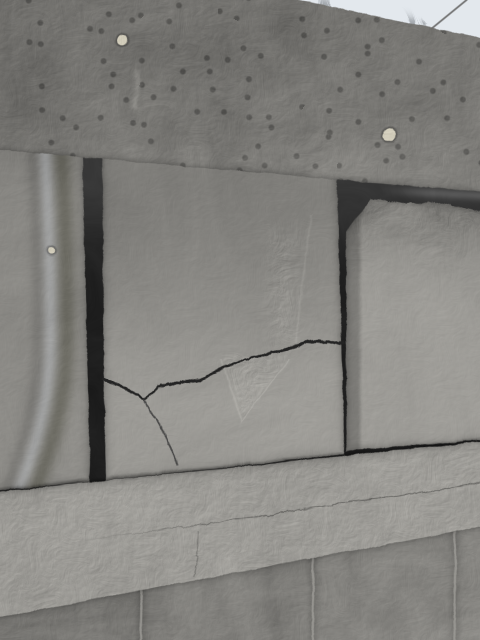
Give the GLSL for this texture, as a WebGL 2 fragment shader.

```glsl
#version 300 es
precision highp float;
uniform vec2 u_resolution;
out vec4 fragColor;

vec2 hash2(vec2 c) {
  vec3 q = fract(c.xyx * vec3(0.1031, 0.103, 0.0973));
  q += dot(q, q.yzx + 33.33);
  return fract((q.xx + q.yz) * q.zy);
}

// Distance to the nearest cell point, and its random value
vec2 cells(vec2 p) {
  vec2 best = vec2(9.0, 0.0);
  for (int i = 0; i < 9; i++) {
    vec2 c = floor(p) + vec2(i % 3, i / 3) - 1.0, r = hash2(c);
    float d = length(c + r - p);
    if (d < best.x) best = vec2(d, fract(r.x * 7.0 + r.y * 5.0));
  }
  return best;
}

// Layered, rotated sines
float stains(vec2 p) {
  float sum = 0.0, amp = 0.5;
  for (int i = 0; i < 6; i++) {
    p = mat2(0.8, 0.6, -0.6, 0.8) * p + 1.7;
    p += 0.6 * sin(p.yx * 1.3);
    sum += amp * sin(p.x) * cos(p.y);
    amp *= 0.68;
    p *= 1.75;
  }
  return sum;
}

float relief(vec2 p) {
  return 0.5 * cells(p * 48.0).x + 0.35 * cells(p * 115.0).x + 0.5 * stains(p * 60.0);
}

float segment(vec2 p, vec2 a, vec2 b) {
  vec2 e = b - a;
  return length(p - a - e * clamp(dot(p - a, e) / dot(e, e), 0.0, 1.0));
}

float cover(float d) {
  float w = 0.9 / u_resolution.y;
  return smoothstep(-w, w, d);
}

float band(float d, float width) { return exp(-d * d / (width * width)); }

// Lays a warm grey stone with a darker rim over the colour below
vec3 lay(vec3 under, vec3 stone, float d) {
  stone *= vec3(1.0, 0.99, 0.96) * (1.0 - 0.22 * exp(-max(d, 0.0) * 190.0));
  return mix(under, stone, cover(d));
}

void main() {
  vec2 p = gl_FragCoord.xy / u_resolution * vec2(0.75, 1.0);
  vec2 rough = vec2(stains(p * 55.0), stains(p.yx * 50.0 + 8.0));
  vec2 q = p + 0.0018 * rough, k = p + 0.0032 * rough;
  float blotch = stains(p * 11.0), fine = stains(p * 34.0 + 3.0);
  float bump = relief(p + vec2(-0.0015, 0.002)) - relief(p);

  // Dark gaps
  vec3 col = vec3(0.12 + 0.1 * smoothstep(0.55, 0.74, p.y) + 0.02 * fine);
  col += 0.13 * band(p.y - 0.732 + 0.05 * p.x, 0.008) * smoothstep(0.58, 0.68, p.x);

  // Left block with a pale ridge and a brown groove
  float d = min(0.146 - 0.022 * q.y - q.x, q.y - 0.234 - 0.092 * q.x);
  float across = p.x - 0.079 + 0.9 * pow(max(0.47 - p.y, 0.0), 2.0) + 0.12 * pow(max(p.y - 0.5, 0.0), 2.0);
  vec3 stone = vec3(0.55 + 0.03 * blotch + 0.045 * bump - 0.05 * smoothstep(0.68, 0.76, p.y));
  stone += vec3(0.09, 0.1, 0.12) * band(across, 0.011) - 0.06 * band(across + 0.02, 0.011);
  stone -= vec3(0.12, 0.12, 0.14) * band(across - 0.025, 0.015);
  col = lay(col, stone, d);

  // Middle block with a flaked patch above and below the crack
  d = min(q.x - 0.168 + 0.012 * q.y, 0.545 - 0.025 * q.y - q.x);
  d = min(d, q.y - 0.231 - 0.11 * q.x);
  float flake = min(min(0.485 - q.x, q.x - 0.4), min(q.y - 0.44, 0.66 - q.y));
  float chip = min(q.x - 0.352 - 0.33 * (0.42 - q.y), q.y - 0.342 - 1.32 * (q.x - 0.378));
  chip = min(chip, 0.45 - q.y);
  float scuff = max(smoothstep(0.0, 0.045, flake), smoothstep(0.0, 0.008, chip));
  stone = vec3(mix(0.61, 0.49, smoothstep(0.35, 0.74, p.y)) + 0.05 * (p.x - 0.35) + 0.022 * blotch);
  stone += (0.045 + 0.1 * scuff) * bump + 0.018 * scuff + 0.05 * band(chip, 0.002) * step(q.y, 0.44);
  stone += 0.035 * band(q.x - 0.406 - 0.12 * q.y, 0.002) * step(abs(q.y - 0.565), 0.1);
  col = lay(col, stone, d);

  // Main crack as one chain, with a falling branch
  vec2 chain[8] = vec2[8](vec2(0.163, 0.409), vec2(0.195, 0.394), vec2(0.224, 0.376), vec2(0.247, 0.397),
    vec2(0.313, 0.405), vec2(0.352, 0.428), vec2(0.482, 0.466), vec2(0.537, 0.465));
  float crack = 1.0;
  for (int i = 0; i < 7; i++) crack = min(crack, segment(k, chain[i], chain[i + 1]));
  float fall = min(segment(k, chain[2], vec2(0.25, 0.338)), segment(k, vec2(0.25, 0.338), vec2(0.279, 0.274)));
  col = mix(col, vec3(0.14), cover(0.0022 + 0.0008 * fine - crack));
  col = mix(col, vec3(0.25), 0.9 * cover(0.0013 - fall));

  // Right block with a broken crest and a shaded flank
  d = min(q.x - 0.541, 0.688 - 0.16 * max(p.x - 0.64, 0.0) + 0.006 * fine - q.y);
  d = min(d, min(0.6 * (0.637 + 1.39 * (q.x - 0.541) - q.y), q.y - 0.251 - 0.082 * q.x));
  float broken = smoothstep(0.56, 0.68, p.y + 0.05 * blotch + 0.25 * (p.x - 0.68));
  stone = vec3(0.61 - 0.05 * smoothstep(0.5, 0.7, p.y) + 0.022 * blotch + 0.05 * bump);
  stone -= broken * (0.06 + 0.07 * fine - 0.08 * bump);
  col = lay(col, stone * (0.8 + 0.2 * smoothstep(0.558, 0.568, q.x)), d);

  // Upper beam, pitted and stained
  d = q.y - 0.766 + 0.088 * q.x;
  vec2 pit = cells(p * 38.0);
  stone = vec3(0.44 + 0.05 * p.x + 0.04 * blotch + 0.025 * fine + 0.08 * bump + 0.035 * band(d, 0.03));
  stone -= 0.12 * smoothstep(0.24, 0.1, pit.x) * step(0.72, pit.y);
  stone += 0.08 * band(segment(k, vec2(0.21, 0.835), vec2(0.215, 0.885)), 0.005);
  col = lay(col, stone, d);

  // Lower slab and its hairlines
  d = 0.232 + 0.104 * q.x - q.y;
  stone = vec3(0.615 + 0.018 * blotch + 0.02 * fine + 0.12 * bump);
  stone -= 0.17 * band(k.y - 0.135 - 0.146 * k.x, 0.0012) * smoothstep(0.05, 0.45, p.x);
  stone -= 0.12 * band(segment(k, vec2(0.309, 0.17), vec2(0.305, 0.1)), 0.0012);
  col = lay(col * (1.0 - 0.3 * smoothstep(-0.008, 0.0, d)), stone, d);

  // Bottom row with pale joints
  float joint = min(abs(q.x - 0.221), min(abs(q.x - 0.489), abs(q.x - 0.711)));
  stone = vec3(0.475 + 0.06 * p.x + 0.045 * blotch + 0.03 * fine + 0.07 * bump - 0.07 * band(joint, 0.008));
  stone = mix(stone, vec3(0.63), 0.75 * cover(0.0018 - joint));
  col = lay(col, stone, 0.036 + 0.188 * q.x - q.y);

  // White corner with a dark seam
  d = q.y - 1.0 + 0.21 * (q.x - 0.469);
  stone = vec3(0.89, 0.91, 0.93) - 0.25 * smoothstep(0.1, 0.5, fine) * band(d, 0.012);
  stone = mix(stone, vec3(0.45), cover(0.0014 - segment(p, vec2(0.674, 0.955), vec2(0.729, 1.0))));
  col = mix(col, stone, cover(d));

  // Loose pale chips
  d = min(length(q - vec2(0.191, 0.937)) - 0.008, length(q - vec2(0.609, 0.79)) - 0.01);
  d = min(d, length(q - vec2(0.08, 0.608)) - 0.005);
  col *= 1.0 - 0.3 * smoothstep(0.005, 0.0, d);
  fragColor = vec4(mix(col, vec3(0.82, 0.8, 0.73) + 0.1 * bump, cover(-d)), 1.0);
}
```
